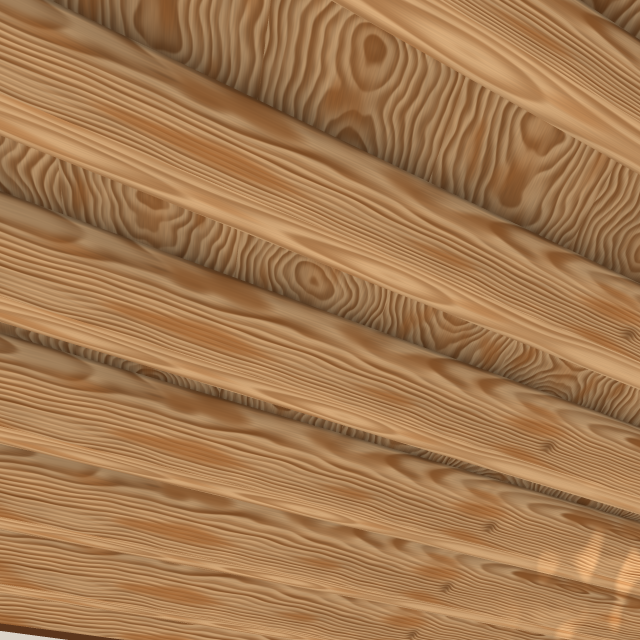
Reproduce this texture procedurally as a Shadertoy shader.

```glsl
// Timber ceiling seen from below: parallel beams hang under boards laid across them.
// Two vanishing points turn the canvas into ceiling coordinates; each beam shows a face
// and an underside. Growth rings are cone sections, which gives the arched grain.
#define SAMPLES 3            // antialiasing grid per side
#define BEAM_STEP 0.1578     // beam spacing in ceiling coordinates
#define DROP_SCALE 1.215     // scale of the lower plane against the ceiling
#define UNDERSIDE 0.17       // underside width, as a share of the spacing
#define FACE_RINGS 20.0
#define BOARD_RINGS 95.0
#define BOARD_WIDTH 0.225
#define PALE vec3(0.755, 0.600, 0.430)
#define BROWN vec3(0.535, 0.345, 0.185)
#define ORANGE vec3(0.610, 0.370, 0.175)
#define TRIM vec3(0.36, 0.21, 0.11)
#define WALL vec3(0.86, 0.83, 0.79)

vec2 gradientAt(vec2 cell) {
    float a = 6.2832 * fract(sin(dot(cell, vec2(127.1, 311.7))) * 43758.5);
    return vec2(cos(a), sin(a));
}

// Gradient noise, roughly -0.7 to 0.7
float noise(vec2 p) {
    vec2 i = floor(p), f = p - i;
    vec2 s = f * f * f * (f * (f * 6.0 - 15.0) + 10.0);
    vec2 e = vec2(0.0, 1.0);
    float low = mix(dot(gradientAt(i), f), dot(gradientAt(i + e.yx), f - e.yx), s.x);
    float high = mix(dot(gradientAt(i + e), f - e), dot(gradientAt(i + 1.0), f - 1.0), s.x);
    return mix(low, high, s.y);
}

float softPositive(float x) {
    return 0.5 * (x + sqrt(x * x + 0.004));
}

// Colour from the ring coordinate; grain.x runs along the fibres, grain.y across
vec3 timber(float ring, vec2 grain) {
    float f = fract(ring);
    float late = smoothstep(0.05, 0.75, f) * (1.0 - smoothstep(0.8, 1.0, f));
    late *= 0.85 + 0.7 * noise(vec2(floor(ring) * 3.7 + 0.5, grain.x * 2.0));
    vec3 c = mix(PALE, BROWN, late);
    c = mix(c, ORANGE, 0.65 * smoothstep(0.15, 0.5, noise(grain * vec2(5.0, 3.5) + 7.0)));
    c = mix(c, PALE, 0.5 * smoothstep(0.2, 0.5, noise(grain * vec2(4.0, 4.5) + 31.0)));
    return c * (1.0 + 0.10 * noise(grain * vec2(18.0, 60.0)) + 0.10 * noise(grain * 2.3));
}

// Side of a beam: arches open toward both ends, with one knot
vec3 beamFace(float along, float v) {
    float centre = 0.12 + 0.1 * along + 0.06 * noise(vec2(along * 7.0, 2.5));
    float depth = 0.4 - 0.5 * (softPositive(along - 0.3) + softPositive(-along));
    float radius = length(vec2(v - centre, depth));
    radius += 0.05 * noise(vec2(along * 3.0, v * 2.0)) + 0.022 * noise(vec2(along * 14.0, v * 5.0));
    vec2 toKnot = (vec2(along, v) - vec2(0.757, 0.68)) / vec2(0.013, 0.09);
    float knot = exp(-dot(toKnot, toKnot));
    vec3 c = timber(FACE_RINGS * radius + 1.2 * knot, vec2(along, v));
    // Warm and pale tongues around the arch tips
    float tongue = exp(-pow((v - centre) / 0.13, 2.0));
    float tip = noise(vec2(along * 11.0, v * 3.0));
    c = mix(c, ORANGE * 0.95, 0.75 * tongue * smoothstep(0.05, 0.4, tip));
    c = mix(c, PALE * 0.95, 0.5 * tongue * smoothstep(0.05, 0.4, -tip));
    c = mix(c, BROWN * 0.8, 0.7 * knot);
    return c * mix(0.84, 1.02, smoothstep(0.0, 0.5, v)) * mix(0.75, 1.0, smoothstep(0.0, 0.05, v));
}

vec3 beamUnderside(float along, float t) {
    float depth = 0.35 + 0.3 * noise(vec2(along * 4.0, 9.3));
    float radius = length(vec2(t - 0.6, depth)) + 0.08 * noise(vec2(along * 5.0, t * 2.0 + 4.0));
    vec3 c = mix(timber(7.0 * radius, vec2(along + 3.0, t * 0.6)), PALE, 0.35);
    return c * mix(1.08, 1.0, smoothstep(0.8, 1.0, t));
}

// Boards with the grain across the beams; gap is the distance to the next beam
vec3 boards(float along, float across, float gap) {
    float place = (along - 0.02) / BOARD_WIDTH + 0.5;
    float id = floor(place);
    float offset = (fract(place) - 0.5) * BOARD_WIDTH;
    float depth = 0.04 + 0.06 * noise(vec2(across * 3.5 + id * 5.3, id + 0.4));
    float radius = length(vec2(offset, depth));
    radius += 0.012 * noise(vec2(along * 16.0, across * 3.0)) + 0.004 * noise(vec2(along * 60.0, across * 9.0));
    vec3 c = timber(BOARD_RINGS * radius, vec2(across * 0.6, along * 9.0));
    c = mix(c, ORANGE, 0.35 * exp(-pow(offset / 0.02, 2.0)));
    return c * 0.95 * (1.0 - 0.4 * exp(-gap * 9.0));
}

// p has its origin at the upper left
vec3 ceilingColor(vec2 p) {
    float horizon = 1.599 - p.y - 0.0627 * p.x;
    float along = (p.x - 0.215) / horizon;
    float across = ((1.0 - 0.332 * p.x) / horizon - 0.611) / BEAM_STEP;
    float lower = (across + 0.52) / DROP_SCALE;
    float beam = ceil(lower);
    float top = beam - 1.0;
    float corner = DROP_SCALE * (beam - UNDERSIDE) - 0.52;

    vec3 c;
    if (across > corner) c = beamUnderside(along, (lower - beam) / UNDERSIDE + 1.0);
    else if (across > top) c = beamFace(along, (across - top) / (corner - top));
    else c = boards(along, across, top - across);

    // Dappled light at the far right, then the wall and its trim in the corner
    float dapple = smoothstep(0.75, 0.95, p.x) * smoothstep(0.72, 0.88, p.y);
    c *= 1.0 + 0.22 * dapple * smoothstep(0.1, 0.35, noise(p * vec2(21.0, 13.0)));
    float wall = p.y - 0.974 - 0.133 * p.x;
    if (wall > 0.0) c = wall > 0.0117 ? WALL : TRIM;
    return c;
}

void mainImage(out vec4 fragColor, in vec2 fragCoord) {
    vec3 sum = vec3(0.0);
    for (int i = 0; i < SAMPLES * SAMPLES; i++) {
        vec2 jitter = (vec2(i % SAMPLES, i / SAMPLES) + 0.5) / float(SAMPLES) - 0.5;
        vec2 uv = (fragCoord + jitter) / iResolution.xy;
        sum += ceilingColor(vec2(uv.x, 1.0 - uv.y));
    }
    fragColor = vec4(sum / float(SAMPLES * SAMPLES), 1.0);
}
```
